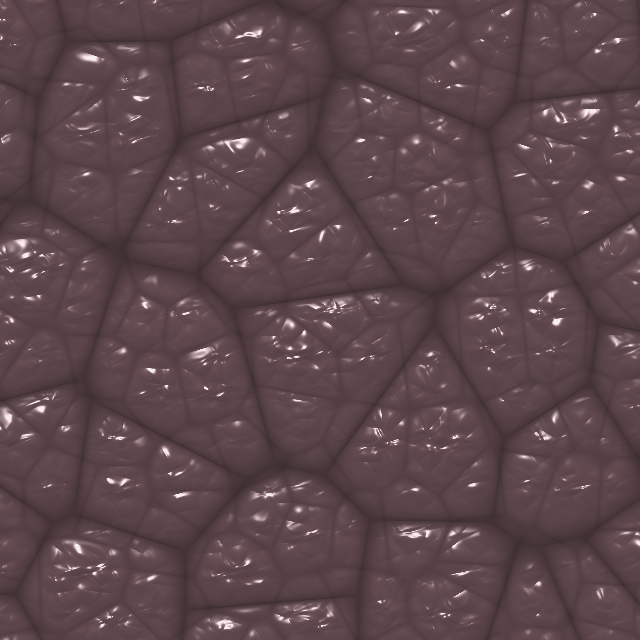
Reproduce this texture procedurally as a WebGL 2 fragment shader.

```glsl
#version 300 es
precision highp float;
// Wet, leathery hide: large pillowy cells divided by dark creases,
// built as a height field from three sizes of cellular noise plus
// layered sines, then lit from above with small glossy glints.

uniform vec2 u_resolution;
out vec4 fragColor;

vec2 hash2(vec2 cell, float seed) {
    vec2 q = vec2(dot(cell, vec2(127.1, 311.7)), dot(cell, vec2(269.5, 183.3)));
    return fract(sin(q + seed * 17.3) * 43758.5);
}

vec2 rotate(vec2 p, float angle) {
    float c = cos(angle), s = sin(angle);
    return vec2(c * p.x - s * p.y, s * p.x + c * p.y);
}

// Rounded dome in each Voronoi cell: 0 on the borders, towards 1 inside.
float pillow(vec2 p, float roundness, float seed) {
    vec2 base = floor(p), local = fract(p);
    vec2 nearestCell = vec2(0.0), toNearest = vec2(0.0);
    float best = 1e3;
    for (int y = -1; y <= 1; y++)
    for (int x = -1; x <= 1; x++) {
        vec2 cell = vec2(x, y);
        vec2 r = cell + 0.96 * hash2(base + cell, seed) - local;
        float d = dot(r, r);
        if (d < best) { best = d; toNearest = r; nearestCell = cell; }
    }
    // The product over all borders keeps the dome smooth.
    float dome = 1.0;
    for (int y = -2; y <= 2; y++)
    for (int x = -2; x <= 2; x++) {
        if (x == 0 && y == 0) continue;
        vec2 cell = nearestCell + vec2(x, y);
        vec2 r = cell + 0.96 * hash2(base + cell, seed) - local;
        float border = dot(0.5 * (r + toNearest), normalize(r - toNearest));
        dome *= 1.0 - exp(-roundness * max(border, 0.0));
    }
    return dome;
}

// Soft irregular ripple from sines that bend each other.
float ripple(vec2 p) {
    float sum = 0.0, weight = 0.5;
    for (int i = 0; i < 3; i++) {
        p = rotate(p, 1.1) + 0.7 * sin(p.yx * 0.7 + float(i));
        sum += weight * sin(p.x) * sin(p.y);
        p *= 1.6;
        weight *= 0.5;
    }
    return sum;
}

// x: height, y: large domes, z: medium domes.
vec3 hide(vec2 p) {
    float large = pillow(rotate(p, 0.35) * 4.6 + 3.0, 9.0, 1.0);
    float medium = pillow(rotate(p, 1.2) * 9.5 + 7.0, 7.0, 2.0);
    float small = pillow(rotate(p, 2.3) * 25.0 + 5.0, 5.0, 3.0);
    float bumps = ripple(p * vec2(105.0, 130.0));
    float detail = 0.0055 * medium + 0.0040 * small + 0.0036 * bumps * medium;
    return vec3(0.0090 * large + detail * mix(0.3, 1.0, large), large, medium);
}

void main() {
    vec2 p = gl_FragCoord.xy / u_resolution.y;

    // Surface slope and normal
    float stepSize = 0.0013;
    vec3 here = hide(p);
    float right = hide(p + vec2(stepSize, 0.0)).x;
    float above = hide(p + vec2(0.0, stepSize)).x;
    vec2 slope = (vec2(right, above) - here.x) / stepSize;
    vec3 normal = normalize(vec3(-slope, 1.0));

    // Muted flesh colour with a faint drifting tint
    float drift = ripple(p * 11.0 + 2.0);
    vec3 albedo = vec3(0.366, 0.277, 0.295) + drift * vec3(0.002, -0.003, 0.006);

    // Soft light and darkened creases
    float lit = clamp(1.0 - 0.17 * slope.y + 0.04 * slope.x, 0.84, 1.18);
    float crease = mix(0.70, 1.0, smoothstep(-0.1, 0.8, sqrt(here.y)))
                 * mix(0.90, 1.0, smoothstep(0.0, 0.6, sqrt(here.z)));
    vec3 color = albedo * lit * crease;

    // Broad sheen and wet glints, kept to the raised parts
    vec3 halfway = normalize(vec3(-0.04, 0.35, 1.0));
    float facing = max(dot(normal, halfway), 0.0);
    float raised = smoothstep(0.10, 0.55, here.y) * smoothstep(0.02, 0.30, here.z);
    float sheen = pow(facing, 24.0);
    float glint = pow(facing, 230.0);
    color += raised * (0.035 * sheen * vec3(1.0, 0.96, 0.98)
                     + 0.85 * glint * vec3(1.0, 1.0, 0.99));

    fragColor = vec4(min(color, vec3(0.97, 0.93, 0.94)), 1.0);
}
```
